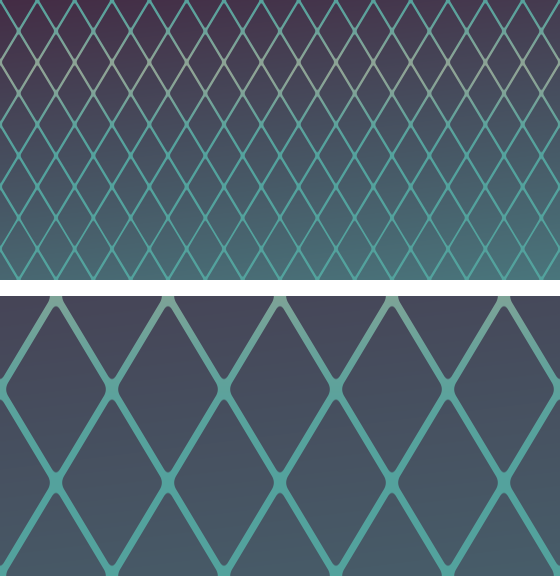
Top, the full canvas; bottom, a detail of the centre.
A WebGL 1 fragment shader for this pattern:

```glsl
precision highp float;
// Diamond lattice of teal wires with filleted crossings over a plum-to-teal gradient.

uniform vec2 u_resolution;

// Lengths are in canvas heights.
const vec2 CELL = vec2(2.0 / 15.0, 1.0 / 4.5);
const float WIRE_HALF_WIDTH = 0.0042;
const float FILLET = 0.0085;

// Band of thinner wire, measured downward from the top edge.
const float THIN_CENTER = 0.833;
const float THIN_SPREAD = 0.055;
const float THIN_AMOUNT = 0.28;

// Warm tint across the upper wires.
const float WARM_CENTER = 0.25;
const float WARM_SPREAD = 0.15;

const vec2 GRADIENT_SLOPE = vec2(0.20, 0.80);
const vec3 PLUM = vec3(0.265, 0.172, 0.268);
const vec3 DEEP_TEAL = vec3(0.288, 0.460, 0.485);
const vec3 WIRE_TEAL = vec3(0.325, 0.635, 0.615);
const vec3 WIRE_WARM = vec3(0.555, 0.640, 0.585);

float bump(float x, float center, float spread) {
  float d = (x - center) / spread;
  return exp(-d * d);
}

float smoothMin(float a, float b, float k) {
  float h = max(k - abs(a - b), 0.0) / k;
  return min(a, b) - 0.25 * k * h * h;
}

// Distance to the centre lines of both diagonal families.
float latticeDistance(vec2 p) {
  vec2 q = p / CELL;
  vec2 diagonals = vec2(q.x + q.y, q.x - q.y);
  vec2 d = abs(fract(diagonals + 0.5) - 0.5) / length(1.0 / CELL);
  return smoothMin(d.x, d.y, FILLET);
}

void main() {
  vec2 uv = gl_FragCoord.xy / u_resolution;
  float down = 1.0 - uv.y;
  vec2 p = vec2(uv.x * u_resolution.x / u_resolution.y, down);
  float pixel = 1.0 / u_resolution.y;

  // Tilted background gradient
  float shade = dot(vec2(uv.x, down), GRADIENT_SLOPE);
  vec3 color = mix(PLUM, DEEP_TEAL, shade);

  // Wires
  float thinning = THIN_AMOUNT * bump(down, THIN_CENTER, THIN_SPREAD);
  float edge = latticeDistance(p) - WIRE_HALF_WIDTH * (1.0 - thinning);
  float coverage = 1.0 - smoothstep(-0.6 * pixel, 0.6 * pixel, edge);
  vec3 wire = mix(WIRE_TEAL, WIRE_WARM, bump(down, WARM_CENTER, WARM_SPREAD));
  color = mix(color, wire, coverage);

  gl_FragColor = vec4(color, 1.0);
}
```
